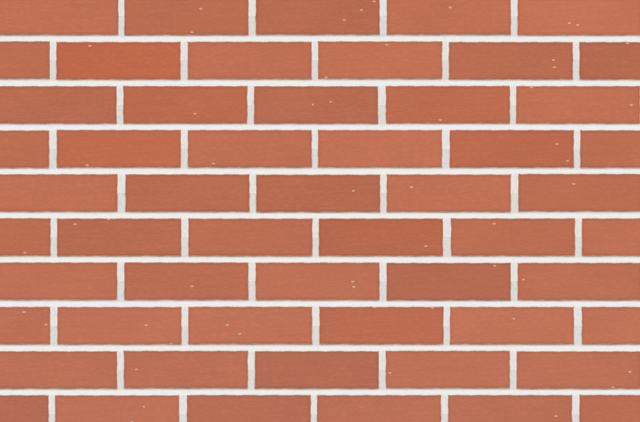
A WebGL 2 fragment shader for this texture:

```glsl
#version 300 es
precision highp float;
// Running-bond wall of smooth terracotta bricks with pale mortar joints.

uniform vec2 u_resolution;
out vec4 fragColor;

// Lengths are fractions of the canvas height.
const vec2 PITCH = vec2(0.3103, 0.1047);     // brick plus one joint
const vec2 JOINT = vec2(0.0165, 0.0165);     // mortar widths
const float FIRST_BED = 0.0909;              // depth of the top bed joint
const float EVEN_START = 0.2866;             // first upright joint, even courses
const float ODD_START = 0.1265;              // first upright joint, odd courses
const float JOINT_JITTER = 0.006;
const float EDGE_WOBBLE = 0.0007;
const float SOFTNESS = 0.0028;
const float TONE_RANGE = 0.075;
const float CHIP_CHANCE = 0.006;

const vec3 BRICK = vec3(0.745, 0.438, 0.328);
const vec3 BRICK_RED = vec3(0.735, 0.395, 0.280);
const vec3 BRICK_DUSTY = vec3(0.720, 0.440, 0.350);
const vec3 MORTAR = vec3(0.935, 0.932, 0.925);
const vec3 MORTAR_GREY = vec3(0.835, 0.825, 0.805);
const vec3 SHADOW = vec3(0.52, 0.41, 0.36);
const vec3 CHIP = vec3(0.86, 0.70, 0.63);

float hash(vec2 p) {
    vec3 v = fract(vec3(p.xyx) * 0.1031);
    v += dot(v, v.yzx + 33.33);
    return fract((v.x + v.y) * v.z);
}

// x: distance to the nearest scattered point, y: random value of that point.
vec2 cellular(vec2 p) {
    vec2 cell = floor(p);
    vec2 nearest = vec2(9.0, 0.0);
    for (int j = -1; j <= 1; j++) {
        for (int i = -1; i <= 1; i++) {
            vec2 c = cell + vec2(i, j);
            vec2 point = c + vec2(hash(c + 7.1), hash(c + 41.7));
            float d = distance(p, point);
            if (d < nearest.x) nearest = vec2(d, hash(c + 83.3));
        }
    }
    return nearest;
}

// Layered sines, roughly -1 to 1.
float waves(vec2 p) {
    return 0.5 * sin(p.x + 1.7 * sin(p.y)) + 0.3 * sin(2.3 * p.x - 1.9 * p.y + 1.0)
         + 0.2 * sin(5.1 * p.x + 3.7 * p.y + 2.0);
}

float boxDistance(vec2 p, vec2 halfSize) {
    vec2 d = abs(p) - halfSize;
    return length(max(d, 0.0)) + min(max(d.x, d.y), 0.0);
}

void main() {
    vec2 p = gl_FragCoord.xy / u_resolution.y;
    float feather = max(SOFTNESS, 0.8 / u_resolution.y);

    // Course and brick lookup, courses counted downwards from the top.
    float bed = (1.0 - p.y - FIRST_BED) / PITCH.y + 1.0;
    float course = floor(bed);
    float start = mod(course, 2.0) < 0.5 ? EVEN_START : ODD_START;
    start += (hash(vec2(course, 3.0)) - 0.5) * JOINT_JITTER;
    float along = (p.x - start) / PITCH.x + 2.0;
    vec2 id = vec2(floor(along), course);
    vec2 q = (vec2(fract(along), 1.0 - fract(bed)) - 0.5) * PITCH;

    // Slightly uneven brick outline.
    vec2 halfSize = (PITCH - JOINT) * 0.5;
    vec2 shift = (vec2(hash(id + 11.0), hash(id + 23.0)) - 0.5) * vec2(0.003, 0.0018);
    vec2 b = q - shift;
    float outline = boxDistance(b, halfSize) + EDGE_WOBBLE * waves(p * 110.0 + id);
    float brickMask = 1.0 - smoothstep(-feather, feather, outline);

    // Brick face: firing tone, soft blotches, drawn streaks and fine grain.
    float fired = hash(id + 57.0);
    vec3 face = mix(BRICK, BRICK_RED, smoothstep(0.72, 1.0, fired) * 0.75);
    face = mix(face, BRICK_DUSTY, 0.6 * smoothstep(0.6, 0.0, p.y));
    float grain = cellular(p * vec2(75.0, 190.0)).x - 0.5;
    float streaks = waves(vec2(p.x * 18.0, p.y * 240.0) + id * 3.1);
    float blotch = waves(p * vec2(13.0, 21.0) + id * 5.3);
    float tone = 1.0 + (hash(id + 91.0) - 0.5) * TONE_RANGE;
    tone += 0.045 * grain + 0.010 * streaks + 0.014 * blotch;
    tone -= 0.07 * smoothstep(-0.009, 0.0, outline);
    face *= tone;

    // Rare pale chips.
    vec2 chip = cellular(p * vec2(55.0, 90.0) + 17.0);
    float chipMask = (1.0 - smoothstep(0.12, 0.32, chip.x)) * step(chip.y, CHIP_CHANCE);
    face = mix(face, CHIP, 0.7 * chipMask);

    // Mortar: grey under each brick, brighter below, duller in upright joints.
    float under = smoothstep(-PITCH.y * 0.5, -halfSize.y, q.y) * step(q.y, 0.0);
    float upright = smoothstep(0.0, 0.004, abs(b.x) - halfSize.x)
                  * (1.0 - smoothstep(-0.004, 0.003, abs(b.y) - halfSize.y));
    float sand = cellular(p * 130.0).x - 0.5;
    float dull = clamp(max(0.75 * under, 0.45 * upright) + 0.35 * sand, 0.0, 1.0);
    vec3 color = mix(MORTAR, MORTAR_GREY, dull);
    color = mix(color, face, brickMask);

    // Thin contact shadow along the lower brick edge.
    float lip = (b.y + halfSize.y + 0.0007) / 0.0026;
    float span = 1.0 - smoothstep(-0.004, 0.002, abs(b.x) - halfSize.x);
    float strength = 0.42 + 0.18 * waves(vec2(p.x * 45.0, course * 2.7));
    color = mix(color, SHADOW, exp(-lip * lip) * span * strength);

    fragColor = vec4(color, 1.0);
}
```
